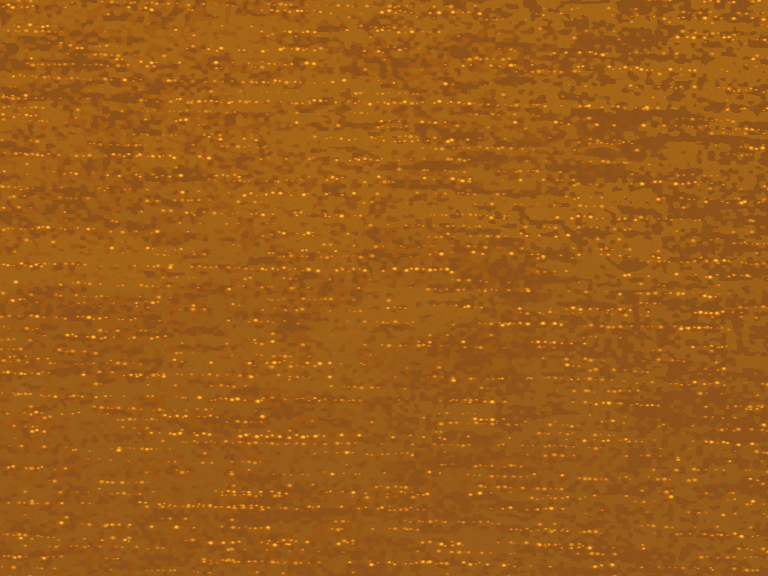
Give the GLSL for this texture, as a Shadertoy shader.

```glsl
// Amber metallic surface: mottled olive, orange and brown grain, streaked sideways,
// with glints strung along thin rows. Soft cellular noise is cut into flat tones,
// then rows of jittered sparks with orange halos are laid on top.

float rand(vec2 p) {
    vec3 q = fract(p.xyx * vec3(0.1031, 0.1030, 0.0973));
    q += dot(q, q.yzx + 33.33);
    return fract((q.x + q.y) * q.z);
}

vec2 rand2(vec2 p) {
    return vec2(rand(p + 17.3), rand(p + 91.7));
}

// Cellular noise whose cell values melt into each other
float softCells(vec2 p) {
    vec2 base = floor(p);
    float sum = 0.0, total = 0.0;
    for (int j = -1; j <= 1; j++)
    for (int i = -1; i <= 1; i++) {
        vec2 id = base + vec2(i, j);
        vec2 d = p - id - 0.15 - 0.7 * rand2(id);
        float weight = exp(-7.0 * dot(d, d));
        sum += weight * rand(id + 5.1);
        total += weight;
    }
    return sum / total;
}

// Rows of glints: x is the halo, y the bright core
vec2 sparkRows(vec2 p, float pitch, float seed) {
    float row = floor(p.y / pitch);
    float lane = (row + 0.5 + 0.3 * (rand(vec2(row, seed)) - 0.5)) * pitch;
    float y = p.y - lane - 0.001 * sin(p.x * 23.0 + row * 4.0);
    float column = floor(p.x / 0.010);
    vec2 glow = vec2(0.0);
    for (int i = -1; i <= 1; i++) {
        vec2 id = vec2(column + float(i), row + seed);
        vec2 place = rand2(id), trait = rand2(id + 71.3);
        // Glints gather in runs along the row
        float run = softCells(vec2(id.x * 0.11, id.y * 3.7));
        float live = step(trait.x, 0.06 + 0.6 * smoothstep(0.42, 0.8, run));
        float size = mix(0.0016, 0.0037, trait.y * trait.y);
        vec2 d = vec2(p.x - (id.x + 0.2 + 0.6 * place.x) * 0.010,
                      y - (place.y - 0.5) * pitch * 0.16);
        float halo = 1.0 - smoothstep(0.4, 1.4, length((d + vec2(0.001, 0.0006)) / vec2(2.2, 1.1)) / size);
        float core = 1.0 - smoothstep(0.2, 1.3, length(d / vec2(1.25, 0.9)) / size);
        glow = max(glow, live * vec2(halo, core * mix(0.35, 1.0, trait.y)));
    }
    return glow;
}

void mainImage(out vec4 fragColor, in vec2 fragCoord) {
    vec2 p = fragCoord / iResolution.y;
    vec2 tilted = p + vec2(0.0, 0.018 * p.x + 0.002 * sin(p.x * 5.0)) + 2.0;

    // Grain, sideways streaks and broad patches
    float grain = softCells(tilted / vec2(0.010, 0.0075));
    float streak = softCells(tilted / vec2(0.075, 0.014) + 40.0);
    float broad = softCells(tilted / vec2(0.24, 0.09) + 80.0);
    float field = 0.45 * grain + 0.35 * streak + 0.20 * broad;

    // Olive over a ground that turns from orange at left to brown at right
    vec3 olive = mix(vec3(0.59, 0.36, 0.10), vec3(0.65, 0.40, 0.09),
                     smoothstep(0.15, 0.85, p.y + 0.3 * (broad - 0.5)));
    vec3 orange = vec3(0.62, 0.35, 0.08) * mix(0.96, 1.03, p.y);
    vec3 brown = vec3(0.55, 0.32, 0.10);
    float right = smoothstep(0.45, 1.15, p.x + 0.5 * (broad - 0.5));
    float deep = 1.0 - smoothstep(0.34, 0.40, field);
    vec3 color = mix(orange, brown, max(right, deep));
    color = mix(color, olive, smoothstep(0.465, 0.535, field));
    color *= 1.0 + 0.03 * (softCells(tilted / 0.005) - 0.5);

    // Main rows of glints, and a finer, fainter set between them
    vec2 glow = max(sparkRows(tilted, 0.032, 3.0),
                    sparkRows(tilted + 0.37, 0.019, 211.0) * vec2(0.75, 0.6));
    color = mix(color, vec3(0.73, 0.37, 0.05), 0.85 * glow.x);
    color = mix(color, vec3(0.99, 0.74, 0.22), glow.y);
    fragColor = vec4(color, 1.0);
}
```
